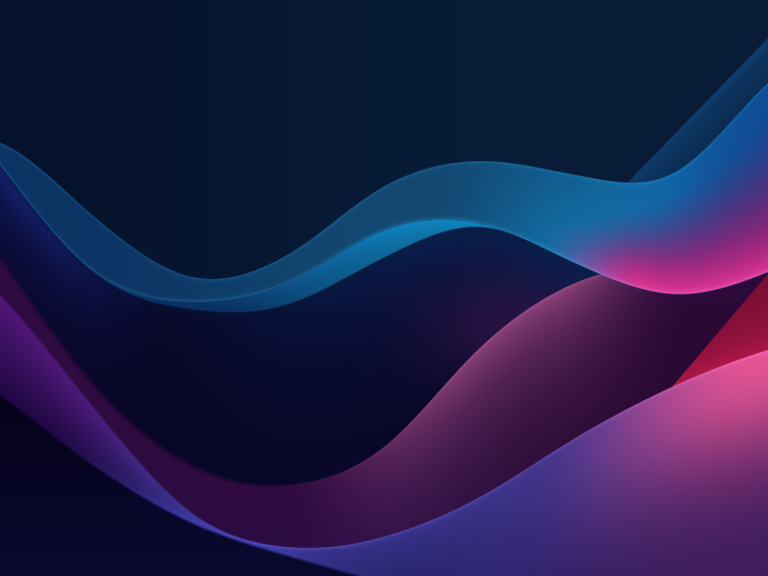
Reproduce this background procedurally as a Shadertoy shader.

```glsl
// Flowing translucent ribbons of blue, magenta and violet over a dark navy backdrop.

// Edge heights at nine even columns, with one guiding value beyond each side
const float BLUE_TOP[11] = float[11](.753, .752, .621, .519, .558, .676, .720, .696, .698, .856, 1.014);
const float BLUE_FOLD[11] = float[11](.960, .714, .526, .476, .509, .600, .612, .543, .490, .528, .622);
const float BLUE_BASE[11] = float[11](.960, .714, .524, .463, .472, .553, .606, .543, .490, .528, .622);
const float HILL_TOP[11] = float[11](.800, .552, .326, .191, .158, .224, .396, .509, .545, .566, .590);
const float FRONT_TOP[11] = float[11](.640, .488, .287, .109, .050, .068, .137, .240, .328, .392, .429);
const float FRONT_BASE[11] = float[11](.439, .314, .189, .092, .035, -.012, -.06, -.11, -.16, -.2, -.24);

// Slope at a knot, using a wide difference where neighbours allow it
float slope(int i, float k[11]) {
    float narrow = .5 * (k[i + 1] - k[i - 1]);
    float wide = .25 * (k[min(i + 2, 10)] - k[max(i - 2, 0)]);
    return i > 1 && i < 9 ? (4. * narrow - wide) / 3. : narrow;
}

// Smooth cubic curve through the knots
float curve(float x, float k[11]) {
    float s = clamp(x, 0., .9999) * 8.;
    int i = int(s) + 1;
    float t = fract(s);
    float u = 1. - t;
    float ends = k[i] * u * u * (1. + 2. * t) + k[i + 1] * t * t * (1. + 2. * u);
    return ends + t * u * (u * slope(i, k) - t * slope(i + 1, k));
}

// Antialiased coverage of a signed height
float cover(float d, float px) {
    return smoothstep(-px, px, d);
}

// Light that fades away from an edge
float glow(float d, float width) {
    return exp(-abs(d) / width);
}

// Soft round spot of light
float spot(vec2 p, vec2 center, vec2 size) {
    vec2 q = (p - center) / size;
    return exp(-dot(q, q));
}

vec3 backdrop(vec2 p, float base) {
    vec3 upper = mix(vec3(.02, .07, .17), vec3(.03, .11, .22), smoothstep(0., .7, p.x));
    vec3 lower = mix(vec3(.03, .02, .15), vec3(.03, .12, .30), glow(base - p.y, .13) * smoothstep(.1, .6, p.x));
    lower += vec3(.05, .12, .31) * glow(base - p.y, .08) * smoothstep(.24, 0., p.x);
    lower += vec3(.12, .02, .06) * spot(p, vec2(.66, .43), vec2(.11, .10));
    return mix(upper, lower, smoothstep(.02, -.02, p.y - base));
}

vec3 hillColor(float x, float depth) {
    float lit = smoothstep(.36, .64, x) * (1. - smoothstep(.72, .90, x));
    vec3 rim = mix(vec3(.19, .04, .25), vec3(.53, .25, .46), lit);
    vec3 deep = mix(vec3(.15, .05, .27), vec3(.15, .03, .18), smoothstep(.4, .85, x));
    return mix(deep, rim, glow(depth, .12));
}

vec3 frontColor(float x, float depth, float across) {
    vec3 left = mix(vec3(.12, .03, .26), vec3(.32, .09, .47), across);
    vec3 middle = mix(vec3(.15, .13, .41), vec3(.22, .20, .55), glow(depth, .06));
    vec3 rim = mix(vec3(.27, .21, .55), vec3(.90, .33, .58), smoothstep(.68, 1., x));
    vec3 deep = mix(vec3(.17, .12, .39), vec3(.24, .11, .36), smoothstep(.6, 1., x));
    vec3 right = mix(deep, rim, exp(-depth * depth / .034));
    vec3 col = mix(left, middle, smoothstep(.05, .28, x));
    return mix(col, right, smoothstep(.5, .8, x));
}

vec3 blueColor(float x, float height, float across) {
    vec3 teal = mix(vec3(.05, .20, .39), vec3(.07, .28, .44), smoothstep(.1, .5, x));
    vec3 azure = mix(vec3(.07, .48, .72), vec3(.06, .30, .58), smoothstep(.75, 1., x));
    float bright = smoothstep(.55, .8, x) * mix(1., .5, across * (1. - smoothstep(.75, .9, x)));
    vec3 col = mix(teal, azure, bright);
    // Magenta bleeding up from the lower edge
    float reach = .04 + .75 * max(x - .7, 0.);
    float pinkness = smoothstep(1.1, .1, height / reach) * smoothstep(.70, .84, x);
    vec3 pink = mix(vec3(.42, .10, .41), vec3(.88, .21, .58), glow(height, .07));
    return mix(col, pink, pinkness);
}

void mainImage(out vec4 fragColor, in vec2 fragCoord) {
    vec2 p = fragCoord / iResolution.xy;
    float px = 1.2 / iResolution.y;
    float top = p.y - curve(p.x, BLUE_TOP);
    float fold = p.y - curve(p.x, BLUE_FOLD);
    float baseY = curve(p.x, BLUE_BASE);
    float base = p.y - baseY;
    float hill = curve(p.x, HILL_TOP) - p.y;
    float front = curve(p.x, FRONT_TOP) - p.y;
    float under = p.y - curve(p.x, FRONT_BASE);
    vec3 col = backdrop(p, baseY);

    // Mauve hill, softer at the left, with a thin lit crest
    float crest = smoothstep(.35, .65, p.x) * glow(hill, .003);
    float hillSoft = mix(.012, px, smoothstep(.1, .45, p.x));
    col = mix(col, hillColor(p.x, hill) + vec3(.14, .09, .10) * crest, cover(hill, hillSoft));

    // Red wedge at the right
    float wedge = (p.x - .878) * 1.57 + .333 - p.y;
    vec3 red = mix(vec3(.45, .05, .20), vec3(.68, .09, .28), glow(front, .06));
    col = mix(col, red, cover(wedge, px) * smoothstep(.86, .88, p.x));

    // Shadow below the front sheet, then the sheet
    vec3 shade = mix(vec3(.02, .01, .11), vec3(.03, .03, .18), smoothstep(.3, 0., p.y));
    float across = clamp(under / max(front + under, .01), 0., 1.);
    vec3 sheet = frontColor(p.x, max(front, 0.), across);
    sheet += vec3(.14, .12, .19) * glow(front, .0025) * smoothstep(.15, .4, p.x);
    sheet += vec3(.05, .07, .18) * glow(under, .010) * smoothstep(.05, .25, p.x) * smoothstep(.5, .3, p.x);
    float frontSoft = mix(.006, px, smoothstep(.1, .35, p.x));
    col = mix(col, mix(shade, sheet, cover(under, px * 2.)), cover(front, frontSoft));

    // Faint sheet rising behind the blue ribbon
    float rise = .684 + (p.x - .818) * 1.374 - p.y;
    vec3 veil = mix(vec3(.04, .16, .31), vec3(.06, .24, .43), glow(rise, .04));
    col = mix(col, veil, cover(rise, px) * cover(top, px) * smoothstep(.80, .83, p.x));

    // Blue ribbon: bright lower strip, then the broad upper sheet
    vec3 strip = mix(vec3(.04, .19, .39), vec3(.06, .50, .73), smoothstep(.25, .55, p.x));
    strip *= mix(.8, 1.05, glow(fold, .03));
    col = mix(col, strip, cover(base, px) * cover(-fold, px));
    float span = clamp(fold / max(fold - top, .01), 0., 1.);
    vec3 ribbon = blueColor(p.x, max(fold, 0.), span);
    ribbon += vec3(.03, .14, .18) * glow(top, .0025);
    ribbon += vec3(.07, .18, .20) * glow(fold, .0025);
    col = mix(col, ribbon, cover(fold, px) * cover(-top, px));
    fragColor = vec4(clamp(col, 0., 1.), 1.);
}
```
